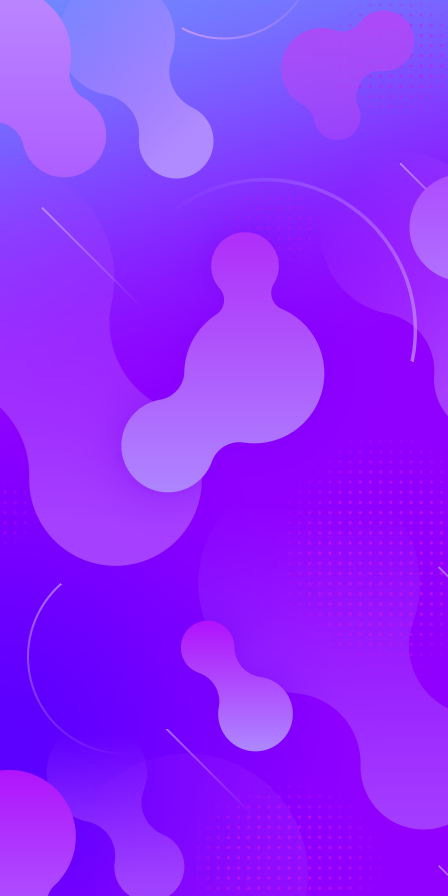
A WebGL 1 fragment shader for this background:

```glsl
precision highp float;
// Violet gradient backdrop with liquid blobs, fading arcs, streaks and dot grids.
uniform vec2 u_resolution;

const vec2 CANVAS = vec2(3.84, 7.68); // design units, y runs downward
const vec3 SKY = vec3(0.44, 0.54, 1.0);
const vec3 VIOLET = vec3(0.56, 0.0, 1.0);
const vec3 INDIGO = vec3(0.36, 0.0, 1.0);
const vec3 MAGENTA = vec3(0.69, 0.08, 0.99);
const vec3 ORCHID = vec3(0.68, 0.30, 1.0);
const vec3 LAVENDER = vec3(0.68, 0.52, 1.0);
const vec3 PALE = vec3(0.78, 0.60, 1.0);
const vec3 DOT_PINK = vec3(0.80, 0.08, 0.92);

float ramp(float from, float to, float x) {
  return clamp((x - from) / (to - from), 0.0, 1.0);
}

float cross2(vec2 a, vec2 b) { return a.x * b.y - a.y * b.x; }

float disc(vec2 p, vec2 c, float r) { return length(p - c) - r; }

// Two discs joined by a concave neck of circular fillets
float dumbbell(vec2 p, vec2 a, float ra, vec2 b, float rb, float fillet) {
  float span = distance(a, b);
  vec2 axis = (b - a) / span;
  vec2 q = vec2(dot(p - a, axis), abs(cross2(axis, p - a)));
  vec2 end = vec2(span, 0.0);
  float sa = ra + fillet, sb = rb + fillet;
  float cx = (sa * sa - sb * sb + span * span) / (2.0 * span);
  vec2 c = vec2(cx, sqrt(max(sa * sa - cx * cx, 0.0)));
  bool neck = cross2(c, q) < 0.0 && cross2(c - end, q - end) > 0.0;
  return neck ? fillet - length(q - c) : min(length(q) - ra, disc(q, end, rb));
}

float cover(float d, float px) { return clamp(0.5 - d / px, 0.0, 1.0); }

// Arc that fades along its sweep
float arc(vec2 p, vec2 c, float r, float start, float sweep, float width, float px) {
  vec2 v = p - c;
  float t = mod(start - atan(v.y, v.x), 6.28319) / sweep;
  return cover(abs(length(v) - r) - width, px) * max(1.0 - t, 0.0);
}

// Diagonal streak that fades toward its lower right end
float streak(vec2 p, vec2 a, float len, float px) {
  vec2 v = p - a;
  float t = (v.x + v.y) * 0.7071;
  float d = abs(v.x - v.y) * 0.7071 - 0.008;
  return cover(d, px) * step(0.0, t) * max(1.0 - t / len, 0.0);
}

// Soft elliptical patch of a dot grid
float patchMask(vec2 p, vec2 c, vec2 size) {
  return 1.0 - smoothstep(0.45, 1.0, length((p - c) / size));
}

vec3 shade(vec3 col, float d, float strength) {
  return mix(col, vec3(0.46, 0.0, 0.98), strength * exp(-max(d, 0.0) * 6.0));
}

void main() {
  vec2 uv = gl_FragCoord.xy / u_resolution;
  vec2 p = vec2(uv.x, 1.0 - uv.y) * CANVAS;
  float px = CANVAS.x / u_resolution.x;

  // Background gradient
  vec3 col = mix(SKY, VIOLET, smoothstep(-0.3, 4.0, p.y + 0.3 * p.x));
  col = mix(col, INDIGO, smoothstep(3.2, 0.0, distance(p, vec2(0.0, 6.4))));

  // Translucent blobs that dissolve upward
  float d = dumbbell(p, vec2(0.0, 2.38), 0.98, vec2(0.99, 4.11), 0.74, 0.8);
  col = mix(col, vec3(0.67, 0.28, 1.0), cover(d, px) * ramp(1.2, 4.5, p.y) * 0.9);
  d = dumbbell(p, vec2(1.0, 0.32), 0.5, vec2(1.51, 1.21), 0.32, 0.35);
  col = mix(col, vec3(0.70, 0.56, 1.0), cover(d, px) * ramp(0.2, 2.8, p.x + p.y) * 0.95);
  d = dumbbell(p, vec2(3.45, 2.0), 0.7, vec2(4.2, 3.25), 0.48, 0.5);
  col = mix(col, ORCHID, cover(d, px) * ramp(4.6, 7.2, p.x + p.y) * 0.8);
  d = dumbbell(p, vec2(2.65, 5.0), 0.95, vec2(3.63, 6.57), 0.54, 0.6);
  col = mix(col, vec3(0.65, 0.26, 1.0), cover(d, px) * ramp(4.3, 7.0, p.y) * 0.9);
  d = disc(p, vec2(1.6, 7.5), 1.04);
  col = mix(col, vec3(0.60, 0.12, 1.0), cover(d, px) * ramp(0.6, 2.8, p.x) * 0.5);
  d = dumbbell(p, vec2(0.83, 6.62), 0.43, vec2(1.28, 7.43), 0.3, 0.3);
  col = mix(col, vec3(0.63, 0.27, 1.0), cover(d, px) * ramp(6.3, 7.6, p.y) * 0.95);

  // Dot grids
  float pitch = 0.087;
  float dots = cover(length(mod(p, pitch) - 0.5 * pitch) - 0.014, px);
  float area = patchMask(p, vec2(3.3, 4.75), vec2(1.05, 1.2)) * 0.65;
  area += patchMask(p, vec2(3.4, 0.5), vec2(0.7, 0.65)) * 0.45;
  area += patchMask(p, vec2(2.35, 1.95), vec2(0.55, 0.45)) * 0.35;
  area += patchMask(p, vec2(2.45, 7.4), vec2(0.95, 0.8)) * 0.6;
  area += patchMask(p, vec2(0.0, 4.4), vec2(0.4, 0.35)) * 0.3;
  col = mix(col, DOT_PINK, dots * area);

  // Arcs and streaks
  float lines = arc(p, vec2(1.92, -0.45), 0.78, 2.05, 1.9, 0.009, px) * 0.9;
  lines += arc(p, vec2(2.27, 2.83), 1.29, 0.21, 2.5, 0.015, px) * 0.7;
  lines += arc(p, vec2(1.07, 5.63), 0.83, 4.0, 2.5, 0.009, px) * 0.7;
  lines += streak(p, vec2(0.36, 1.78), 1.22, px) * 0.8;
  lines += streak(p, vec2(3.43, 1.4), 1.2, px) * 0.8;
  lines += streak(p, vec2(1.43, 6.25), 1.05, px) * 0.7;
  lines += streak(p, vec2(3.76, 4.86), 1.0, px) * 0.7;
  lines += streak(p, vec2(3.76, 7.42), 1.0, px) * 0.7;
  col = mix(col, PALE, min(lines, 1.0));

  // Upper blobs
  d = dumbbell(p, vec2(0.03, 0.47), 0.58, vec2(0.55, 1.16), 0.36, 0.25);
  col = mix(col, mix(vec3(0.73, 0.52, 1.0), vec3(0.68, 0.37, 1.0), ramp(0.0, 1.5, p.y)), cover(d, px));
  d = dumbbell(p, vec2(2.76, 0.59), 0.35, vec2(3.29, 0.35), 0.26, 0.18);
  d = min(d, dumbbell(p, vec2(2.76, 0.59), 0.35, vec2(2.89, 1.0), 0.2, 0.2));
  col = mix(col, vec3(0.69, 0.28, 0.97), cover(d, px) * mix(0.9, 0.5, ramp(0.2, 1.2, p.y)));
  d = disc(p, vec2(3.97, 1.95), 0.46);
  col = mix(col, mix(vec3(0.68, 0.30, 1.0), vec3(0.69, 0.44, 1.0), ramp(1.5, 2.4, p.y)), cover(d, px));

  // Central blob
  d = dumbbell(p, vec2(2.18, 3.2), 0.6, vec2(2.1, 2.28), 0.29, 0.15);
  d = min(d, dumbbell(p, vec2(2.18, 3.2), 0.6, vec2(1.44, 3.82), 0.4, 0.25));
  col = shade(col, d, 0.25);
  col = mix(col, mix(vec3(0.69, 0.18, 0.98), LAVENDER, ramp(2.0, 4.2, p.y)), cover(d, px));

  // Lower blobs
  d = dumbbell(p, vec2(1.78, 5.55), 0.23, vec2(2.19, 6.12), 0.32, 0.26);
  col = shade(col, d, 0.3);
  col = mix(col, mix(MAGENTA, LAVENDER, ramp(5.35, 6.4, p.y)), cover(d, px));
  d = dumbbell(p, vec2(0.08, 7.17), 0.57, vec2(0.2, 8.15), 0.38, 0.2);
  col = mix(col, mix(MAGENTA, ORCHID, ramp(6.6, 7.7, p.y)), cover(d, px));

  gl_FragColor = vec4(col, 1.0);
}
```
